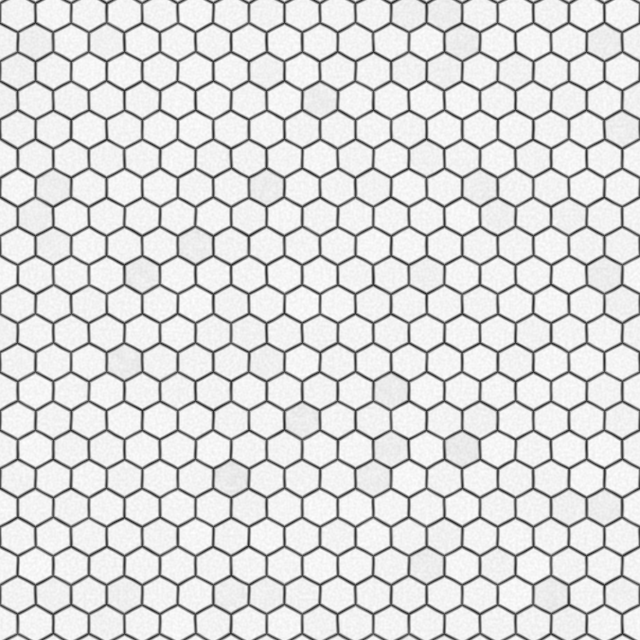
A WebGL 2 fragment shader for this pattern:

```glsl
#version 300 es
precision highp float;

uniform vec2 u_resolution;
out vec4 fragColor;

// Layout, in canvas units; ROWS must be even to wrap
const float COLUMNS = 18.0;
const float ROWS = 22.0;
const float ROW_SHIFT = 0.55;
const float GROUT_HALF_WIDTH = 0.0045;
const float GROUT_CORE = -0.0008;
const float EDGE_WOBBLE = 0.0011;

// Tones
const vec3 TILE_COLOR = vec3(0.958);
const vec3 GROUT_COLOR = vec3(0.18);
const float GROUT_VARIATION = 0.16;
const float GRAIN_STRENGTH = 0.055;
const float TILE_VARIATION = 0.012;
const float DULL_TILE_STRENGTH = 0.035;
const float STAIN_STRENGTH = 0.025;

const float TAU = 6.28319;

// Integer hash of a lattice cell, 0 to 1
float hash(vec2 cell, float seed) {
    uvec3 v = uvec3(cell, seed);
    uint h = v.x * 1597u + v.y * 51749u + v.z * 7919u;
    h = (h ^ (h >> 16u)) * 0x45d9f3bu;
    h = (h ^ (h >> 16u)) * 0x45d9f3bu;
    h ^= h >> 16u;
    return float(h & 0xffffu) / 65535.0;
}

float cornerGradient(vec2 cell, vec2 offset, vec2 period, float seed) {
    float angle = TAU * hash(mod(cell, period), seed);
    return dot(vec2(cos(angle), sin(angle)), offset);
}

// Gradient noise that wraps over the unit canvas
float noise(vec2 uv, vec2 period, float seed) {
    vec2 p = uv * period;
    vec2 i = floor(p);
    vec2 f = p - i;
    vec2 u = f * f * f * (f * (f * 6.0 - 15.0) + 10.0);
    vec2 e = vec2(1.0, 0.0);
    float a = cornerGradient(i, f, period, seed);
    float b = cornerGradient(i + e.xy, f - e.xy, period, seed);
    float c = cornerGradient(i + e.yx, f - e.yx, period, seed);
    float d = cornerGradient(i + e.xx, f - e.xx, period, seed);
    return mix(mix(a, b, u.x), mix(c, d, u.x), u.y);
}

// Offset from the nearest hexagon centre
vec2 hexOffset(vec2 p, vec2 pitch) {
    vec2 span = pitch * vec2(1.0, 2.0);
    vec2 even = mod(p + 0.5 * span, span) - 0.5 * span;
    vec2 odd = mod(p, span) - 0.5 * span;
    // Compare in the space where the hexagons are regular
    vec2 regular = vec2(1.0, 0.866025 * pitch.x / pitch.y);
    return length(even * regular) < length(odd * regular) ? even : odd;
}

// Distance from inside a hexagon to its nearest side
float hexEdge(vec2 offset, vec2 pitch) {
    vec2 q = abs(offset);
    vec2 corner = vec2(pitch.x / 2.0, pitch.y / 3.0);
    vec2 normal = normalize(corner.yx);
    return min(corner.x - q.x, dot(normal, corner - q));
}

void main() {
    vec2 uv = gl_FragCoord.xy / u_resolution;
    vec2 pitch = 1.0 / vec2(COLUMNS, ROWS);

    // Slightly uneven hexagon grid
    vec2 wobblePeriod = vec2(2.0 * COLUMNS, 2.0 * ROWS);
    vec2 wobble = vec2(noise(uv, wobblePeriod, 1.0), noise(uv, wobblePeriod, 2.0));
    vec2 p = uv + EDGE_WOBBLE * wobble - vec2(0.0, ROW_SHIFT * pitch.y);
    vec2 offset = hexOffset(p, pitch);
    vec2 cell = round((p - offset) / pitch * vec2(2.0, 1.0));
    cell = mod(cell, vec2(2.0 * COLUMNS, ROWS));

    // Tile tone: a few dull, blotchy tiles among pale ones
    float dullness = pow(hash(cell, 3.0), 10.0);
    float stain = noise(uv, vec2(48.0), 4.0) + 0.5 * noise(uv, vec2(96.0), 5.0);
    float shade = TILE_VARIATION * (hash(cell, 6.0) - 0.5);
    shade -= dullness * (DULL_TILE_STRENGTH + STAIN_STRENGTH * stain);
    shade += 0.3 * STAIN_STRENGTH * noise(uv, vec2(9.0), 7.0);

    // Fine surface grain
    float grain = 0.6 * noise(uv, vec2(230.0), 8.0) + 0.6 * noise(uv, vec2(170.0), 9.0);
    vec3 tile = TILE_COLOR + shade + GRAIN_STRENGTH * grain;

    // Soft grout with uneven darkness
    vec3 grout = GROUT_COLOR + GROUT_VARIATION * noise(uv, vec2(40.0), 10.0);
    float pixel = 0.5 / min(u_resolution.x, u_resolution.y);
    float edge = hexEdge(offset, pitch);
    float tileMask = smoothstep(GROUT_CORE, max(GROUT_HALF_WIDTH, pixel), edge);

    fragColor = vec4(clamp(mix(grout, tile, tileMask), 0.0, 1.0), 1.0);
}
```
